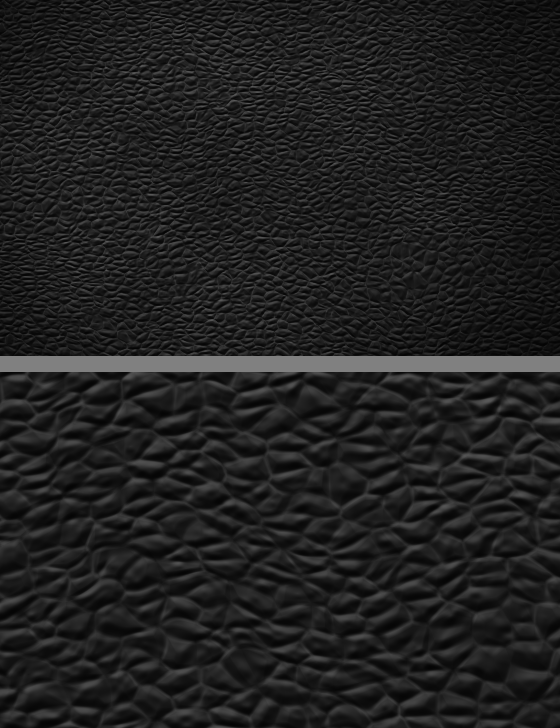
Top, the full canvas; bottom, a detail of the centre.
Write a WebGL 1 fragment shader that draws this texture.

```glsl
precision highp float;
// Draws black pebbled leather, lit from above, with darkened edges.
uniform vec2 u_resolution;

#define GRAIN_COUNT vec2(31.0, 53.0)  // pebbles per canvas height, in x and y
#define JITTER 0.9                    // irregularity of the pebbles
#define FLOW 0.085                    // slow bending of the pebble rows
#define WARP 0.011                    // local distortion of the pebbles
#define CREASE_WIDTH 0.8              // how far the creases reach into a pebble
#define WRINKLE 0.5                   // height of the fine skin texture
#define LIGHT_STEP 0.0022             // distance over which the slope is taken
#define PEAK_TONE 0.36                // brightest tone the sheen can reach
#define CONTRAST 2.7
#define RIM_LIGHT 0.7                 // strength of the thin pale crease lines
#define EDGE_SHADE 0.6
#define LIGHT_CENTRE vec2(0.42, 0.52)

vec2 hash2(vec2 p) {
  vec3 h = fract(vec3(p.xyx) * vec3(0.1031, 0.1030, 0.0973));
  h += dot(h, h.yzx + 33.33);
  return fract((h.xx + h.yz) * h.zy);
}

float valueNoise(vec2 p) {
  vec2 cell = floor(p);
  vec2 f = fract(p);
  f = f * f * (3.0 - 2.0 * f);
  float low = mix(hash2(cell).x, hash2(cell + vec2(1.0, 0.0)).x, f.x);
  float high = mix(hash2(cell + vec2(0.0, 1.0)).x, hash2(cell + 1.0).x, f.x);
  return mix(low, high, f.y);
}

// Bends the rows slowly and roughens the pebble outlines
vec2 warpSkin(vec2 p) {
  float flow = valueNoise(p * 2.6 + 4.0) + 0.4 * valueNoise(p * 6.0 + 19.0);
  vec2 local = vec2(valueNoise(p * 32.0 + 40.0), valueNoise(p * 32.0 + 90.0));
  return p + vec2(0.0, FLOW * flow) + WARP * (local - 0.5);
}

// Gap between the two nearest pebble centres: zero in the creases
float creaseDistance(vec2 p) {
  vec2 cell = floor(p);
  vec2 f = fract(p);
  float nearest = 8.0;
  float second = 8.0;
  for (int y = -1; y <= 1; y++) {
    for (int x = -1; x <= 1; x++) {
      vec2 offset = vec2(float(x), float(y));
      vec2 centre = offset + 0.5 + JITTER * (hash2(cell + offset + 50.0) - 0.5);
      float d = length(centre - f);
      second = min(second, max(nearest, d));
      nearest = min(nearest, d);
    }
  }
  return second - nearest;
}

float skinHeight(vec2 p) {
  vec2 q = warpSkin(p);
  float gap = creaseDistance(q * GRAIN_COUNT);
  float pebble = smoothstep(-0.15, CREASE_WIDTH, gap);
  float wrinkle = valueNoise(q * vec2(110.0, 160.0) + 7.0);
  return pebble + WRINKLE * wrinkle;
}

void main() {
  vec2 uv = gl_FragCoord.xy / u_resolution;
  vec2 p = gl_FragCoord.xy / u_resolution.y;

  // Slopes that face upwards catch the light
  vec2 toLight = LIGHT_STEP * normalize(vec2(-0.25, 1.0));
  float below = skinHeight(p - toLight);
  float above = skinHeight(p + toLight);
  float slope = below - above;

  // Thin pale lines follow parts of the creases
  float gap = creaseDistance(warpSkin(p + 0.3 * toLight) * GRAIN_COUNT);
  float rim = 1.0 - smoothstep(0.02, 0.2, gap);
  rim *= RIM_LIGHT * smoothstep(0.25, 0.75, valueNoise(p * 45.0 + 30.0));

  // Soft shoulder keeps the bright edges matte
  float light = CONTRAST * slope + rim - 1.05;
  float relief = PEAK_TONE / (1.0 + exp(-light));

  // Sheen varies in broad patches and fades towards the edges
  float sheen = 0.88 + 0.24 * valueNoise(p * 5.0 + 60.0);
  float fromCentre = length((uv - LIGHT_CENTRE) * vec2(1.35, 1.1));
  float shade = 1.1 - EDGE_SHADE * smoothstep(0.3, 1.0, fromCentre);

  gl_FragColor = vec4(vec3(0.008 + relief * sheen * shade), 1.0);
}
```
